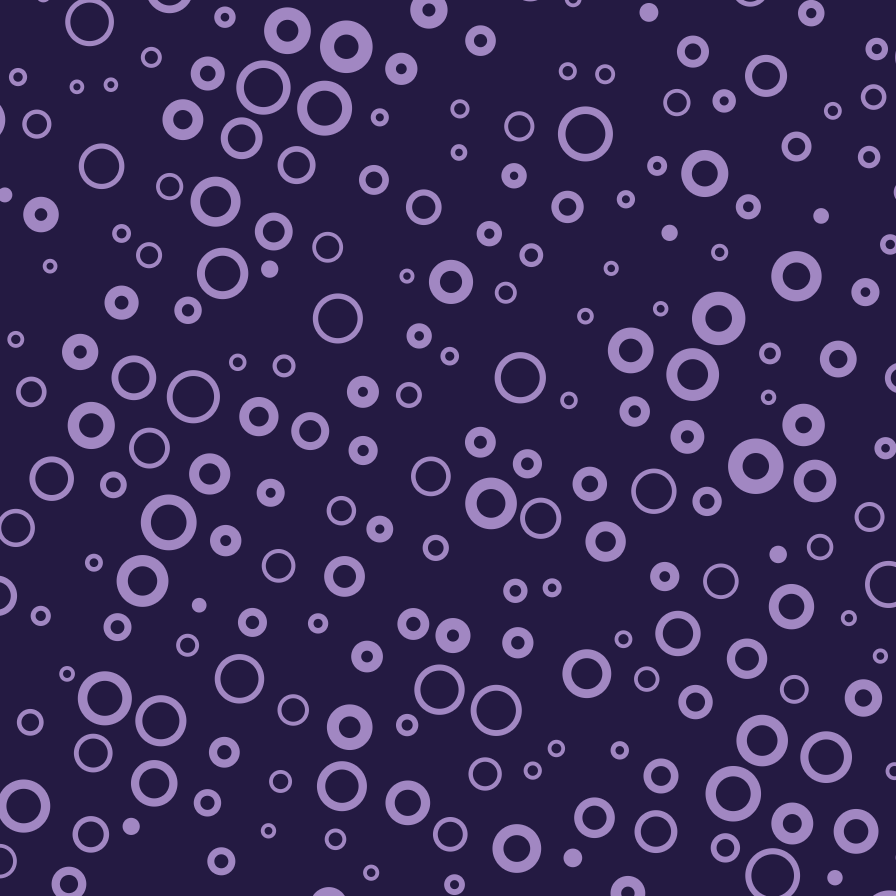
Write a WebGL 1 fragment shader that draws this pattern.

```glsl
precision highp float;
uniform vec2 u_resolution;

// Three independent random values per cell
vec3 hash3(vec2 cell) {
  vec3 q = fract(cell.xyx * vec3(0.1031, 0.1030, 0.0973));
  q += dot(q, q.yxz + 33.33);
  return fract((q.xxy + q.yzz) * q.zyx);
}

// Signed distance to a ring; a negative inner radius gives a solid disc
float ringDistance(vec2 p, float outer, float inner) {
  float d = length(p);
  return max(d - outer, inner - d);
}

void main() {
  const float CELLS = 14.2;
  float pixel = CELLS / u_resolution.y;

  // Tilted grid whose rows slide by random amounts
  vec2 p = mat2(0.94, 0.342, -0.342, 0.94) * gl_FragCoord.xy * pixel;
  p.x += 7.0 * hash3(vec2(floor(p.y), 71.0)).x;
  vec2 cell = floor(p);
  vec3 shape = hash3(cell + 19.0);
  vec3 place = hash3(cell + 143.0);

  // Many small rings, few large ones; the smallest are sometimes solid
  float outer = mix(0.115, 0.445, pow(shape.x, 1.4));
  float thickest = mix(0.28, 0.48, abs(2.0 * shape.x - 1.0));
  float inner = min(outer * mix(thickest, 0.8, shape.y), outer - 0.06);
  if (shape.x < 0.2 && shape.z < 0.16) inner = -1.0;

  // Each ring wanders only as far as its cell allows
  float slack = 0.465 - outer;
  vec2 center = 0.5 + slack * (2.0 * place.xy - 1.0);
  float d = ringDistance(fract(p) - center, outer, inner);
  float coverage = clamp(0.5 - d / pixel, 0.0, 1.0);

  vec3 night = vec3(0.14, 0.10, 0.26);
  vec3 lilac = vec3(0.63, 0.53, 0.76);
  gl_FragColor = vec4(mix(night, lilac, coverage), 1.0);
}
```
